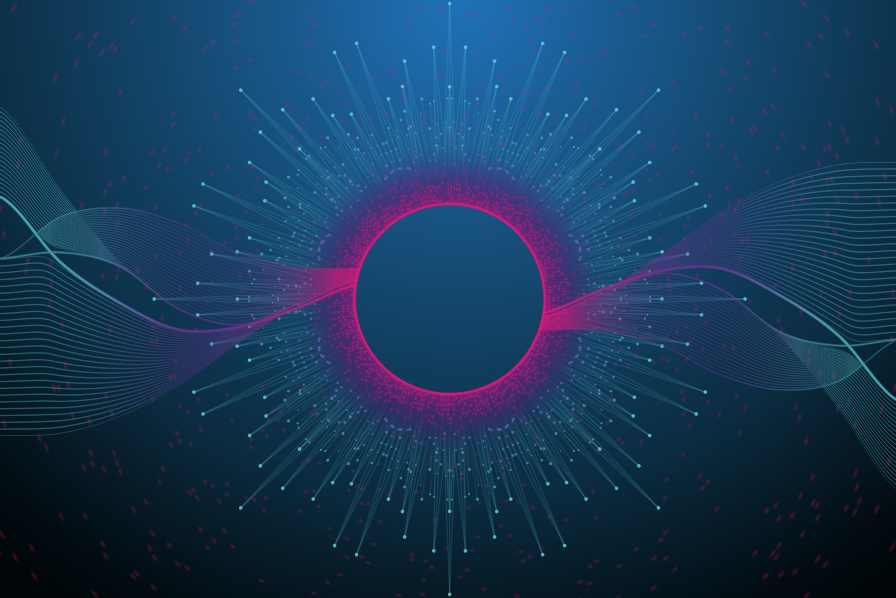
Write a Shadertoy shader that draws this background.

```glsl
// A dark disc with a magenta rim, a mirrored burst of dotted spikes and two
// line ribbons, on a blue glow from the top. The burst is one wedge folded
// around the centre; the ribbons are lines blended between smooth curves.
const vec2 CENTRE = vec2(0.0027, 0.0);
const float RADIUS = 0.1575;
const float WEDGE = 0.3926991;         // half of the 45 degree period
const int SCATTER = 44;
const int FAN = 3;
const float SPIKE_BASE = 0.19;
const float HALO_END = 0.265;
const float RIBBON_END = 0.75;
const float CROSSING_SOFTNESS = 0.025;
const vec3 GLOW = vec3(0.13, 0.46, 0.75);
const vec3 BLUE = vec3(0.08, 0.285, 0.44);
const vec3 NAVY = vec3(0.035, 0.145, 0.21);
const vec3 NIGHT = vec3(0.0, 0.02, 0.03);
const vec3 MAGENTA = vec3(0.88, 0.10, 0.48);
const vec3 VIOLET = vec3(0.34, 0.13, 0.46);
const vec3 PERIWINKLE = vec3(0.38, 0.52, 0.78);
const vec3 TEAL = vec3(0.36, 0.80, 0.84);

// Spike tips: angle in degrees, radius
const vec2 TIPS[7] = vec2[7](vec2(0.0, 0.494), vec2(20.0, 0.455), vec2(10.7, 0.405),
    vec2(3.6, 0.422), vec2(12.5, 0.364), vec2(0.0, 0.355), vec2(17.0, 0.35));

// Ribbon heights at even steps from the rim to the side
const float CREST[7] = float[7](-0.023, 0.012, 0.076, 0.146, 0.197, 0.225, 0.229);
const float FALL[7] = float[7](-0.023, 0.016, 0.047, 0.051, 0.006, -0.062, -0.170);
const float DIP[7] = float[7](-0.029, 0.010, 0.043, 0.016, -0.055, -0.078, -0.068);
const float TROUGH[7] = float[7](-0.051, -0.053, -0.078, -0.127, -0.152, -0.137, -0.068);
const float STEEP[7] = float[7](-0.029, 0.010, 0.043, 0.016, -0.064, -0.184, -0.320);

float hash(vec2 p) {
    vec3 q = fract(vec3(p.xyx) * 0.1031);
    q += dot(q, q.yzx + 33.33);
    return fract((q.x + q.y) * q.z);
}

vec2 polar(float angle, float r) { return r * vec2(cos(angle), sin(angle)); }

float stroke(float d, float width, float px) {
    return 1.0 - smoothstep(max(width - px, 0.0), width + px, d);
}

float segment(vec2 p, vec2 a, vec2 b) {
    vec2 ab = b - a;
    return length(p - a - ab * clamp(dot(p - a, ab) / dot(ab, ab), 0.0, 1.0));
}

// Smooth cubic through seven even knots
float curve(float k[7], float x) {
    float t = clamp((x - RADIUS) / (RIBBON_END - RADIUS), 0.0, 0.9999) * 6.0;
    int i = int(t);
    float f = fract(t);
    float a = k[max(i - 1, 0)], b = k[i], c = k[i + 1], d = k[min(i + 2, 6)];
    return b + 0.5 * f * (c - a + f * (2.0 * a - 5.0 * b + 4.0 * c - d
        + f * (3.0 * (b - c) + d - a)));
}

float curveStroke(float k[7], vec2 q, float width, float px) {
    float y = curve(k, q.x);
    float slope = (curve(k, q.x + 0.005) - y) / 0.005;
    return stroke(abs(q.y - y) / sqrt(1.0 + slope * slope), width, px);
}

// Evenly spread lines between two heights; dense lines blend to a tone
float lineFan(float y, float low, float high, float count, float px) {
    float span = max(high - low, 0.0005);
    float s = (y - low) / span;
    float gap = span / count;
    float d = abs(fract(s * count + 0.5) - 0.5) * gap;
    float tone = clamp(0.0016 / gap, 0.0, 1.0);
    float lines = mix(stroke(d, 0.0005, px), tone, smoothstep(0.7, 2.0, 2.0 * px / gap));
    return lines * smoothstep(-px, px, y - low) * smoothstep(-px, px, high - y);
}

vec3 background(vec2 p) {
    float d = length(p - vec2(0.02, 0.5));
    vec3 c = mix(GLOW, BLUE, smoothstep(-0.15, 0.58, d));
    c = mix(c, NAVY, smoothstep(0.38, 1.0, d));
    return mix(c, NIGHT, smoothstep(0.82, 1.25, d));
}

vec3 burst(vec3 c, vec2 p, float px) {
    float period = 2.0 * WEDGE;
    float r = length(p);
    vec2 q = polar(abs(mod(atan(p.y, p.x) + WEDGE, period) - WEDGE), r);
    float rootFade = smoothstep(0.18, 0.29, r);
    for (int i = 0; i < SCATTER + 7; i++) {
        bool outer = i < 7;
        float id = float(i);
        vec2 tip = outer ? vec2(radians(TIPS[min(i, 6)].x), TIPS[min(i, 6)].y)
            : vec2(WEDGE * hash(vec2(id, 3.0)), mix(0.225, 0.345, pow(hash(vec2(id, 8.0)), 1.3)));
        vec2 end = polar(tip.x, tip.y);
        vec3 tint = mix(PERIWINKLE, TEAL, smoothstep(0.25, 0.36, tip.y));
        for (int j = 0; j < FAN; j++) {
            float spread = (float(j) - 1.0) * (outer ? 0.06 : 0.03);
            float d = segment(q, polar(tip.x + spread, SPIKE_BASE), end);
            c = mix(c, tint, (outer ? 0.15 : 0.045) * rootFade * stroke(d, 0.0004, px));
        }
        float size = outer ? 0.003 : mix(0.0010, 0.0026, hash(vec2(id, 21.0)));
        c = mix(c, tint, (outer ? 0.85 : 0.6) * stroke(length(q - end), size, 0.6 * px));
    }
    return c;
}

vec3 halo(vec3 c, vec2 p) {
    float r = length(p);
    c = mix(c, VIOLET, 0.8 * (1.0 - smoothstep(RADIUS, HALO_END, r)));
    // Radial columns of magenta specks, each column shifted, thinning outwards
    vec2 grid = vec2(atan(p.y, p.x) / 6.2831853 * 240.0, r / 0.008);
    grid.y += hash(vec2(floor(grid.x) + 300.0, 5.0));
    float speck = 1.0 - smoothstep(0.1, 0.6, length(fract(grid) - 0.5));
    float reach = smoothstep(RADIUS, 0.235, r);
    speck *= step(0.25 + 0.7 * reach, hash(floor(grid) + 200.0));
    c = mix(c, MAGENTA, 0.55 * speck * (1.0 - 0.6 * reach));
    return mix(c, MAGENTA, 0.38 * exp(-max(r - RADIUS, 0.0) / 0.014));
}

vec3 ribbons(vec3 c, vec2 p, float px) {
    vec2 q = p.x < 0.0 ? -p : p;       // half turn gives the left ribbon
    float fall = curve(FALL, q.x), dip = curve(DIP, q.x);
    float middle = 0.5 * (fall + dip);
    float soft = CROSSING_SOFTNESS * smoothstep(0.55, 0.66, q.x);
    float halfGap = 0.5 * length(vec2(fall - dip, soft));
    float upper = middle + halfGap, lower = middle - halfGap;
    vec3 tint = mix(MAGENTA, vec3(0.46, 0.20, 0.60), smoothstep(0.18, 0.40, q.x));
    tint = mix(tint, TEAL, smoothstep(0.42, 0.68, q.x));
    float fans = lineFan(q.y, upper, curve(CREST, q.x), 26.0, px);
    fans = max(fans, lineFan(q.y, curve(TROUGH, q.x), lower, 22.0, px) * 0.8);
    fans = max(fans, lineFan(q.y, curve(STEEP, q.x), lower, 20.0, px)
        * smoothstep(0.44, 0.60, q.x));
    c = mix(c, tint, fans * mix(0.7, 0.36, smoothstep(0.18, 0.36, q.x)));
    float edge = max(curveStroke(FALL, q, 0.0022, px), curveStroke(DIP, q, 0.0014, px) * 0.7);
    edge = max(edge, 0.4 * curveStroke(TROUGH, q, 0.0008, px));
    return mix(c, tint, 0.75 * edge);
}

void mainImage(out vec4 fragColor, in vec2 fragCoord) {
    float px = 1.0 / iResolution.y;
    vec2 p = (fragCoord - 0.5 * iResolution.xy) * px;
    vec2 q = p - CENTRE;
    float r = length(q);
    vec3 back = background(p);
    vec3 c = ribbons(halo(burst(back, q, px), q), q, px);
    // Clear disc and its bright rim
    c = mix(back, c, smoothstep(RADIUS - px, RADIUS + px, r));
    c = mix(c, MAGENTA, 0.85 * stroke(abs(r - RADIUS - 0.0015), 0.002, px));
    fragColor = vec4(c, 1.0);
}
```
